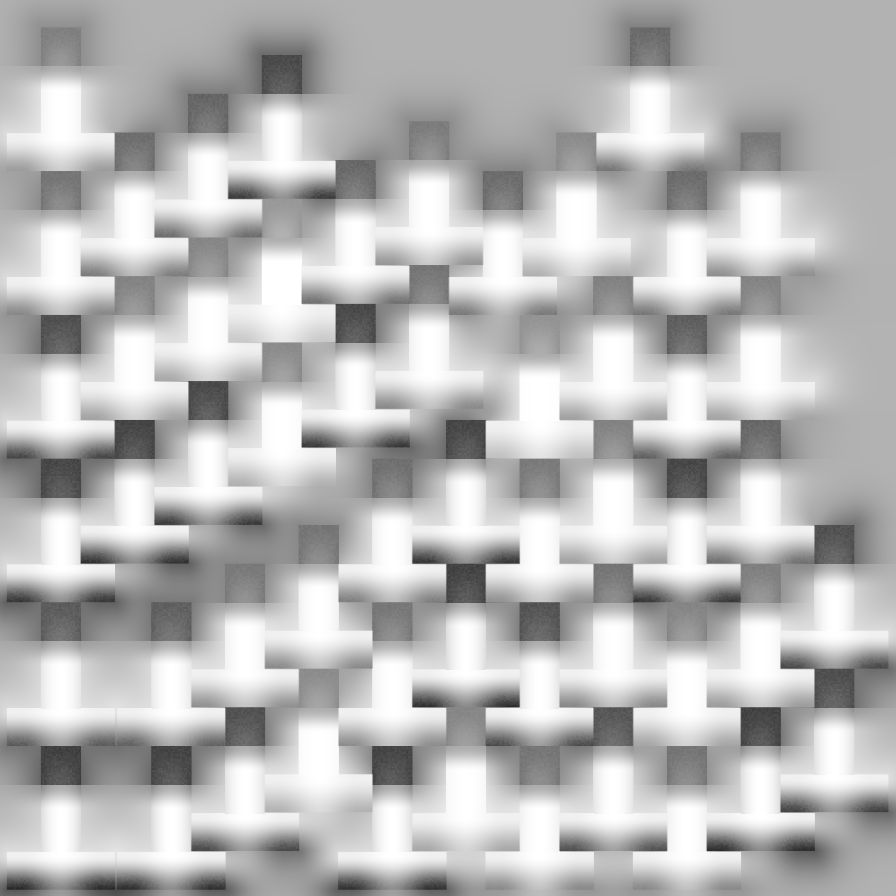
This texture map is drawn by a WebGL 1 fragment shader. Its source:

```glsl
precision highp float;
uniform vec2 u_resolution;

// Layout, as fractions of the canvas, y measured downwards
const vec2 FIRST_TOP = vec2(0.0680, 0.0312);
const float COLUMN_STEP = 0.0411;
const float ROW_STEP = 0.1604;
const float LEVEL_RISE = 0.0432;

// One piece: dark head, bright stem, wide base
const float STEM_HALF = 0.0219;
const float BASE_HALF = 0.0599;
const float HEAD_END = 0.0430;
const float BASE_TOP = 0.1180;
const float PIECE_END = 0.1592;

// Tones
const float BACKGROUND = 0.70;
const float HEAD_DARK = 0.24;
const float HEAD_LIGHT = 0.60;
const float BASE_SHADE_MAX = 0.82;
const float BASE_SHADE_MIN = 0.15;
const float HALO_STRENGTH = 2.2;
const float HALO_REACH = 0.014;
const float GRAIN_CELLS = 512.0;
const float GRAIN = 0.05;

// Running sums: x = weighted tone, y = weight
vec2 halo = vec2(BACKGROUND, 1.0);
vec2 body = vec2(0.0);

float hash(vec2 p) {
  vec3 q = fract(p.xyx * 0.1031);
  q += dot(q, q.yzx + 33.33);
  return fract((q.x + q.y) * q.z);
}

// Grey at a point of a piece; lightness varies between pieces
float pieceTone(vec2 q, float lightness) {
  float side = abs(q.x) / STEM_HALF;
  if (q.y < HEAD_END) {
    float centre = (1.0 - side * side) * smoothstep(0.0, HEAD_END, q.y);
    return mix(HEAD_DARK, HEAD_LIGHT, lightness) + 0.10 * centre;
  }
  if (q.y < BASE_TOP) {
    float rise = smoothstep(HEAD_END, HEAD_END + 0.028, q.y);
    return mix(0.68, 1.0, rise) - 0.14 * (1.0 - lightness) * side * side;
  }
  float depth = (q.y - BASE_TOP) / (PIECE_END - BASE_TOP);
  float spread = smoothstep(0.0, BASE_HALF * 0.75, abs(q.x));
  float shade = mix(BASE_SHADE_MAX, BASE_SHADE_MIN, lightness);
  return 1.0 - 0.06 * spread - shade * smoothstep(0.1, 1.1, depth) * mix(0.6, 1.0, spread);
}

void addHalo(float dist, float tone) {
  float weight = HALO_STRENGTH * exp(-dist / HALO_REACH);
  halo += weight * vec2(tone, 1.0);
}

void addPiece(vec2 q, float lightness, float pixel) {
  vec2 onStem = clamp(q, vec2(-STEM_HALF, 0.0), vec2(STEM_HALF, BASE_TOP));
  vec2 onBase = clamp(q, vec2(-BASE_HALF, BASE_TOP), vec2(BASE_HALF, PIECE_END));
  float stemDist = distance(q, onStem);
  float baseDist = distance(q, onBase);
  float stemTone = pieceTone(onStem, lightness);
  float baseTone = pieceTone(onBase, lightness);
  addHalo(stemDist, stemTone);
  addHalo(baseDist, baseTone);

  float cover = 1.0 - smoothstep(0.0, pixel, min(stemDist, baseDist));
  float tone = stemDist < baseDist ? stemTone : baseTone;
  body += cover * vec2(tone, 1.0);
}

// Slanted block: each further column sits one level higher
void addBlock(vec2 p, float column, float level, float columns, float firstRow, float lastRow, float pixel) {
  for (int i = 0; i < 3; i++) {
    float c = float(i);
    if (c >= columns) break;
    for (int j = 0; j < 6; j++) {
      float row = firstRow + float(j);
      if (row > lastRow) break;
      float slot = column + 2.0 * c;
      vec2 top = FIRST_TOP + vec2(slot * COLUMN_STEP, row * ROW_STEP - (level + c) * LEVEL_RISE);
      addPiece(p - top, hash(vec2(slot + 3.0, row * 7.0 + 11.0)), pixel);
    }
  }
}

void main() {
  vec2 p = gl_FragCoord.xy / u_resolution;
  p.y = 1.0 - p.y;
  float pixel = 1.0 / min(u_resolution.x, u_resolution.y);

  // Left and upper blocks
  addBlock(p, 0.0, 0.0, 1.0, 0.0, 5.0, pixel);
  addBlock(p, 2.0, 1.0, 3.0, 1.0, 3.0, pixel);
  addBlock(p, 8.0, 4.0, 2.0, 2.0, 3.0, pixel);
  addBlock(p, 12.0, 0.0, 2.0, 1.0, 1.0, pixel);
  addBlock(p, 16.0, 0.0, 1.0, 0.0, 0.0, pixel);

  // Lower blocks, growing taller to the right
  addBlock(p, 3.0, 0.0, 3.0, 4.0, 5.0, pixel);
  for (int i = 0; i < 3; i++) {
    float k = float(i);
    addBlock(p, 9.0 + 4.0 * k, 0.0, 2.0, 3.0 - k, 5.0, pixel);
  }
  addBlock(p, 21.0, 2.0, 1.0, 4.0, 5.0, pixel);

  // Pieces over the diffused surroundings, with grain in the darks
  float tone = mix(halo.x / halo.y, body.x / max(body.y, 0.001), min(body.y, 1.0));
  float grain = hash(floor(p * GRAIN_CELLS)) - 0.5;
  tone += GRAIN * grain * (1.0 - smoothstep(0.3, 0.75, tone)) * min(body.y, 1.0);
  gl_FragColor = vec4(vec3(clamp(tone, 0.0, 1.0)), 1.0);
}
```
